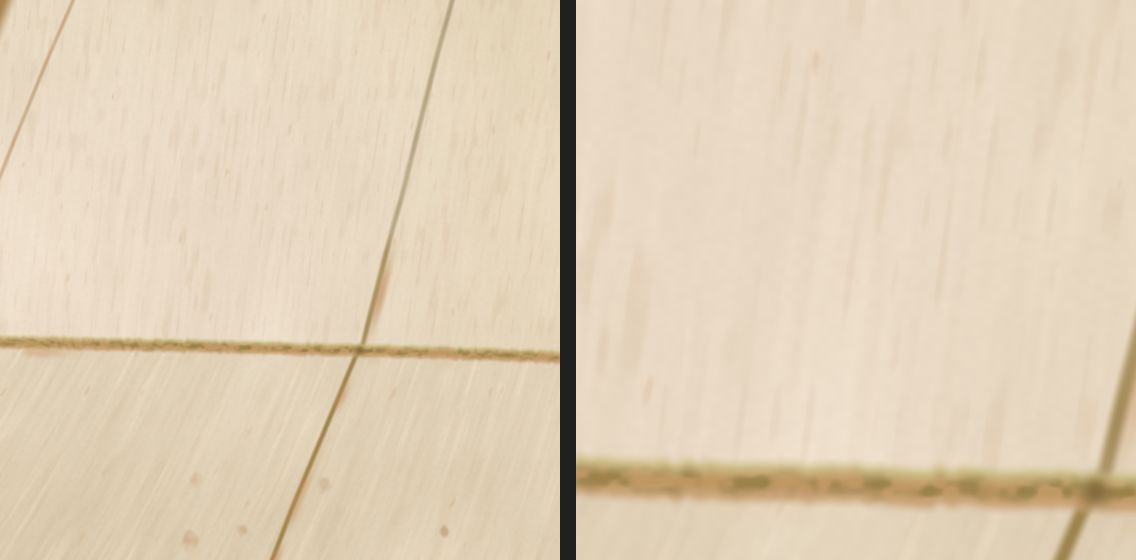
Left: the whole. Right: its middle third, enlarged.
Give the GLSL for this texture, as a three.js fragment shader.

```glsl
#define PLANK_PITCH 0.677
#define FIRST_SEAM 0.130
#define FAN_SLOPE 0.416
#define FAN_STEP 0.158
#define CROSS_WIDTH 0.0070
#define SEAM_WIDTH 0.0042
#define GRAIN_STRENGTH 0.021
#define BROAD_STRENGTH 0.060
#define STAIN_DENSITY 0.10
#define FLECK_DENSITY 0.09

varying vec2 vUv;

const vec3 UPPER_WOOD = vec3(0.918, 0.858, 0.778);
const vec3 LOWER_WOOD = vec3(0.882, 0.822, 0.722);
const vec3 YELLOW_WOOD = vec3(0.890, 0.830, 0.718);
const vec3 TAN = vec3(0.80, 0.64, 0.47);
const vec3 OCHRE = vec3(0.74, 0.58, 0.34);
const vec3 OLIVE = vec3(0.60, 0.50, 0.28);
const vec3 GREY_SEAM = vec3(0.67, 0.61, 0.47);
const vec3 GREEN_FRINGE = vec3(0.79, 0.74, 0.50);

float hash(vec2 p) {
  return fract(sin(dot(p, vec2(12.9898, 78.233))) * 43758.5453);
}

float noise(vec2 p) {
  vec2 i = floor(p), f = fract(p);
  f = f * f * (3.0 - 2.0 * f);
  return mix(mix(hash(i), hash(i + vec2(1.0, 0.0)), f.x),
             mix(hash(i + vec2(0.0, 1.0)), hash(i + vec2(1.0, 1.0)), f.x), f.y);
}

float fbm(vec2 p) {
  float sum = 0.0, amp = 0.5;
  for (int i = 0; i < 4; i++) {
    sum += amp * noise(p);
    p = p * 2.03 + 7.1;
    amp *= 0.5;
  }
  return sum;
}

// Soft line of the given half width
float band(float d, float halfWidth) {
  return 1.0 - smoothstep(halfWidth * 0.15, halfWidth * 1.75, abs(d));
}

// Sparse soft spots, one at most per cell
float spots(vec2 p, float density, float seed) {
  vec2 id = floor(p) + seed;
  vec2 centre = 0.35 + 0.3 * vec2(hash(id), hash(id + 3.7));
  float radius = mix(0.08, 0.18, hash(id + 9.2));
  float d = length(fract(p) - centre) + 0.12 * (noise(p * 7.0) - 0.5);
  float present = step(hash(id + 5.3), density) * mix(0.3, 1.0, hash(id + 1.9));
  return present * (1.0 - smoothstep(radius * 0.2, radius * 1.4, d));
}

void main() {
  vec2 p = vUv;
  float crossY = 0.389 - 0.019 * p.x - 0.008 * p.x * p.x;
  float above = p.y - crossY;
  float upper = smoothstep(-0.005, 0.005, above);

  // Grain follows a different slant in each row
  float slant = above > 0.0 ? 0.10 + 0.06 * p.x : mix(0.56, 0.27, p.x);
  vec2 grain = vec2(p.x - slant * above, p.y);
  float streaks = noise(grain * vec2(180.0, 13.0)) + 0.8 * noise(grain * vec2(95.0, 7.0) + 17.0)
                + 0.5 * noise(grain * vec2(40.0, 4.0) + 41.0) - 1.15;
  float dashes = smoothstep(0.60, 0.95, noise(grain * vec2(150.0, 24.0) + 31.0));
  float glints = smoothstep(0.62, 0.95, noise(grain * vec2(110.0, 9.0) + 53.0));

  // Bare wood, paler at the left and yellower to the right and top
  float yellow = 0.75 * smoothstep(0.45, 1.0, p.x) + 0.30 * smoothstep(0.7, 1.0, p.y);
  vec3 col = mix(LOWER_WOOD, mix(UPPER_WOOD, YELLOW_WOOD, yellow), upper);
  col += BROAD_STRENGTH * (fbm(p * vec2(4.0, 3.5)) - 0.47) * vec3(0.85, 1.0, 1.25);
  vec2 toPale = (p - vec2(0.15, 0.52)) / vec2(0.30, 0.22);
  col += 0.010 * upper * exp(-dot(toPale, toPale));
  col -= 0.016 * (1.0 - upper) * smoothstep(0.35, 0.0, p.y) * vec3(0.6, 0.8, 1.2);
  col += streaks * GRAIN_STRENGTH * mix(1.1, 0.75, upper) * vec3(0.8, 0.95, 1.2);
  col -= dashes * mix(0.012, 0.028, upper) * vec3(0.7, 1.0, 1.3);
  col += glints * mix(0.022, 0.006, upper);
  col += 0.012 * (noise(p * 200.0) - 0.5);

  // Faint flecks along the grain, round stains on the lower row only
  float flecks = spots(grain * vec2(42.0, 15.0), FLECK_DENSITY, 4.0);
  float stains = spots(p * vec2(13.0, 11.0), STAIN_DENSITY, 21.0);
  col = mix(col, TAN, 0.28 * flecks);
  col = mix(col, TAN * 0.93, 0.9 * (1.0 - upper) * stains);

  // Fanned seams of the upper row
  float wobble = 0.003 * (noise(vec2(p.y * 9.0, 2.0)) - 0.5);
  float seamWear = noise(vec2(p.y * 24.0, 8.0));
  for (int i = 0; i < 2; i++) {
    float n = float(i);
    float slope = FAN_SLOPE - FAN_STEP * n;
    float d = (p.x - FIRST_SEAM - PLANK_PITCH * n + slope * (1.0 - p.y) + wobble) / sqrt(1.0 + slope * slope);
    float aged = n * (1.0 - smoothstep(0.55, 0.60, p.y));
    float smear = aged * band(d - 0.008, 0.009) * exp(-pow((p.y - 0.475) / 0.065, 2.0));
    col = mix(col, TAN, 0.9 * smear * upper);
    vec3 tint = mix(mix(TAN * 0.92, GREY_SEAM, n), OLIVE, aged * 0.85);
    float strength = mix(0.75, 0.95, n) * mix(0.75, 1.0, seamWear);
    col = mix(col, tint, upper * strength * band(d, SEAM_WIDTH * mix(0.8, 1.05, n)));
  }

  // Seam of the lower row
  float lowerD = (p.x - 0.638 - FAN_SLOPE * (p.y - 0.370) - wobble) / sqrt(1.0 + FAN_SLOPE * FAN_SLOPE);
  col = mix(col, TAN, (1.0 - upper) * 0.75 * seamWear * band(lowerD - 0.006, 0.007));
  col = mix(col, mix(OLIVE, OCHRE * 0.9, seamWear), (1.0 - upper) * 0.95 * band(lowerD, SEAM_WIDTH));

  // Cross seam: green fringe above, tan bleed below, mottled ochre core
  float rough = 0.003 * (noise(vec2(p.x * 140.0, 3.0)) - 0.5);
  float d = above + rough;
  float bleed = smoothstep(0.50, 0.80, noise(vec2(p.x * 15.0, 6.0)));
  col = mix(col, TAN, 0.5 * bleed * band(d + 0.016, 0.009));
  col = mix(col, TAN, 0.75 * band(d + 0.006, 0.0055));
  col = mix(col, GREEN_FRINGE, 0.80 * band(d - 0.007, 0.0055));
  float mottle = 0.6 * noise(p * vec2(70.0, 150.0)) + 0.4 * noise(p * vec2(160.0, 190.0));
  vec3 core = mix(mix(OCHRE, TAN * 0.94, 0.4), OLIVE, smoothstep(0.35, 0.80, mottle));
  col = mix(col, core, 0.97 * band(d, CROSS_WIDTH));
  vec2 toJoint = p - vec2(0.642, 0.374);
  col = mix(col, OLIVE * 0.80, 0.75 * exp(-dot(toJoint, toJoint) / 0.00007));

  // Ochre edge in the upper left corner
  float corner = p.x + 0.38 * (1.0 - p.y);
  col = mix(col, OCHRE * 0.88, 1.0 - smoothstep(0.004, 0.034, corner));

  gl_FragColor = vec4(clamp(col, 0.0, 1.0), 1.0);
}
```
